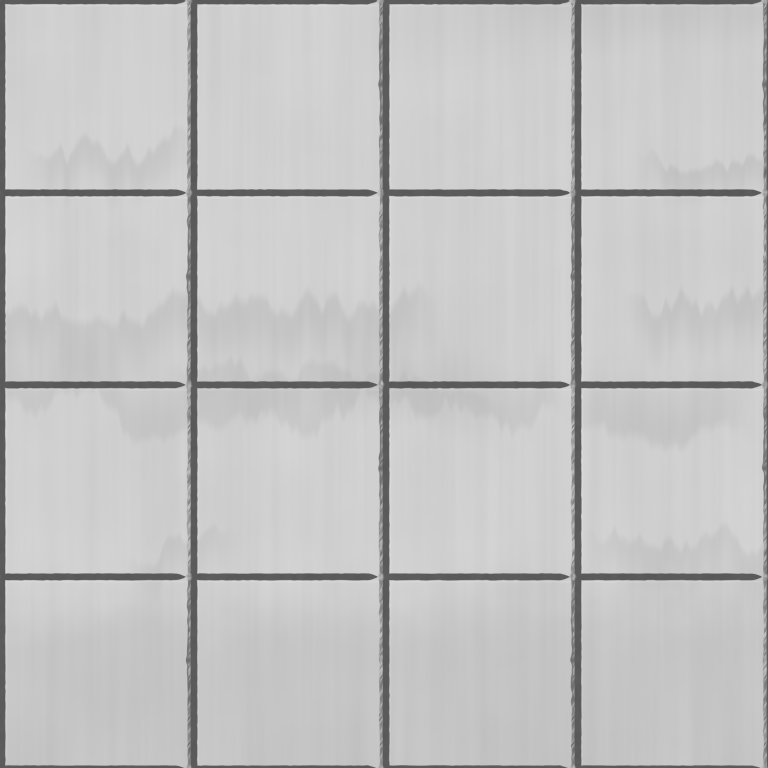
Write a three.js fragment shader that draws this texture.

```glsl
// Four by four pale grey tiles with dark joints, chipped along each tile's right side.
// Signed distances to the nearest joint shape the lines; value noise stretched
// down the wall makes the streaks and the ragged water stains.
varying vec2 vUv;

float hash(vec2 p) {
  vec3 q = fract(p.xyx * 0.1031);
  q += dot(q, q.yzx + 33.33);
  return fract((q.x + q.y) * q.z);
}

float noise(vec2 p) {
  vec2 i = floor(p), f = fract(p);
  f = f * f * (3.0 - 2.0 * f);
  return mix(mix(hash(i), hash(i + vec2(1.0, 0.0)), f.x),
             mix(hash(i + vec2(0.0, 1.0)), hash(i + 1.0), f.x), f.y);
}

float fbm(vec2 p) {
  float sum = 0.0, gain = 0.5;
  for (int i = 0; i < 4; i++) {
    sum += gain * noise(p);
    p = p * 2.1 + 17.3;
    gain *= 0.5;
  }
  return sum;
}

// Ragged tide mark between two x limits; a negative depth fades upward
float stain(vec2 uv, float level, float from, float to, float depth) {
  float seed = level * 71.0;
  float edge = level + 0.05 * (noise(vec2(uv.x * 17.0, seed)) - 0.5)
             + 0.035 * (noise(vec2(uv.x * 55.0, seed + 5.0)) - 0.5)
             + 0.018 * (noise(vec2(uv.x * 150.0, seed + 9.0)) - 0.5);
  float d = (edge - uv.y) / depth;
  float span = smoothstep(from - 0.03, from + 0.03, uv.x)
             * (1.0 - smoothstep(to - 0.03, to + 0.03, uv.x));
  return span * smoothstep(0.0, 0.18, d) * (1.0 - smoothstep(0.2, 1.0, d));
}

// Glazed surface: vertical streaks, cloudy patches and stains
float tileShade(vec2 uv) {
  float streaks = noise(vec2(uv.x * 75.0, uv.y * 3.0)) - 0.5
                + 0.6 * (noise(vec2(uv.x * 210.0, uv.y * 5.0)) - 0.5);
  float clouds = fbm(uv * vec2(7.0, 9.0)) - 0.47;
  float shade = 0.813 + 0.018 * streaks + 0.035 * clouds;

  float damp = smoothstep(0.29, 0.16, uv.y + 0.12 * clouds);
  shade -= 0.044 * damp;

  float marks = stain(uv, 0.815, 0.05, 0.24, 0.08)
              + stain(uv, 0.800, 0.85, 1.05, 0.06)
              + stain(uv, 0.610, -0.05, 0.55, 0.10)
              + stain(uv, 0.605, 0.83, 1.05, 0.09)
              + 0.7 * stain(uv, 0.515, 0.24, 0.64, 0.08)
              + 0.8 * stain(uv, 0.450, -0.05, 0.72, -0.10)
              + 0.9 * stain(uv, 0.430, 0.76, 0.96, -0.11)
              + 0.8 * stain(uv, 0.290, 0.18, 0.29, 0.07)
              + 0.8 * stain(uv, 0.295, 0.78, 1.05, 0.08);
  shade -= 0.043 * min(marks, 1.2);

  // Grey bloom hanging from the top edge
  float bloom = smoothstep(0.90, 1.0, uv.y + 0.12 * clouds);
  shade -= 0.04 * bloom * smoothstep(0.25, 0.6, noise(vec2(uv.x * 4.0 + 0.7, 3.0)));
  return shade;
}

void main() {
  vec2 p = vUv * 4.0;
  vec2 nearest = floor(p + 0.5);
  vec2 s = p - nearest;
  float along = fract(p.x);
  float up = fract(p.y);
  float aa = 0.004;
  float shade = tileShade(vUv);

  // Faint highlight where the tile rolls into the joint
  float rimX = smoothstep(0.007, 0.0, abs(s.x - 0.034));
  float rimY = smoothstep(0.007, 0.0, abs(s.y + 0.030));
  shade += 0.025 * max(rimX, rimY);

  // Chipped strip on the left of each vertical joint, alternate ones notched
  float notched = mod(nearest.x + floor(p.y), 2.0);
  float notch = notched * smoothstep(0.035, 0.0, abs(up - 0.56));
  float wobble = 0.007 * (noise(vec2(p.y * 26.0, nearest.x * 7.0)) - 0.5);
  float chipLeft = -0.024 + wobble - 0.006 * notch;
  float chip = smoothstep(chipLeft - aa, chipLeft + aa, s.x)
             * smoothstep(0.006, -0.002, s.x);
  float hatch = noise(vec2(s.x * 70.0, (p.y - s.x * 1.3) * 75.0));
  float chipShade = mix(0.44, 0.76, hatch) - 0.06 * notched;
  float outline = notched * smoothstep(0.008, 0.002, abs(s.x - chipLeft - 0.003))
                * smoothstep(0.25, 0.5, up) * smoothstep(0.98, 0.7, up);
  chipShade = mix(chipShade, 0.38, max(0.65 * outline, 0.9 * notch));
  shade = mix(shade, chipShade, 0.9 * chip);

  // Dark joints; the horizontal one tapers off before the next crossing
  float rough = 0.003 * (noise(p * 45.0) - 0.5);
  float vertical = smoothstep(-aa, aa, 0.0172 - abs(s.x - 0.0103) + rough);
  float taper = sqrt(clamp((0.972 - along) / 0.055, 0.0, 1.0));
  float halfWidth = 0.0235 * taper - 0.006;
  float horizontal = smoothstep(-aa, aa, halfWidth - abs(s.y + 0.0045) + rough);
  float joint = max(vertical, horizontal);
  shade = mix(shade, 0.345 + 0.02 * noise(p * 30.0), joint);

  // Crumbled corner at each crossing
  float corner = smoothstep(0.022, 0.008, length((s - vec2(-0.016, -0.004)) * vec2(1.0, 0.8)));
  shade = mix(shade, 0.52 + 0.25 * noise(p * 85.0), 0.75 * corner);

  gl_FragColor = vec4(vec3(shade), 1.0);
}
```
